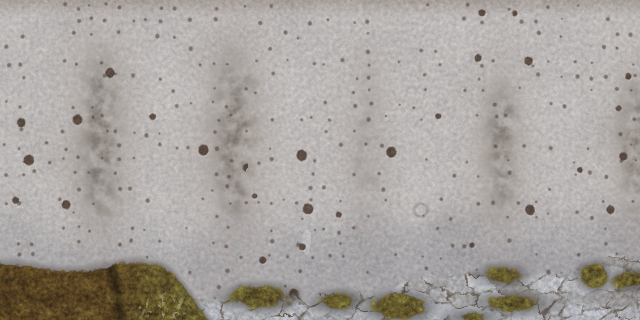
Reproduce this texture procedurally as a WebGL 1 fragment shader.

```glsl
precision highp float;
// Weathered pale concrete with dark drip stains, pits, and moss over a crumbling ledge.
uniform vec2 u_resolution;

#define STAIN_FIRST 0.31
#define STAIN_STEP 0.418
#define STAIN_STRENGTH 0.85
#define GRAIN 0.16
#define PIT_DENSITY 0.32
#define STONE_SCALE 17.0
#define WALL vec3(0.735, 0.720, 0.715)
#define WALL_LOW vec3(0.625, 0.615, 0.630)
#define STAIN_DARK vec3(0.425, 0.400, 0.385)
#define PIT_DARK vec3(0.290, 0.225, 0.185)
#define MOSS_BROWN vec3(0.340, 0.250, 0.110)
#define MOSS_GREEN vec3(0.430, 0.400, 0.180)

vec2 hash2(vec2 p) {
  p = vec2(dot(p, vec2(127.1, 311.7)), dot(p, vec2(269.5, 183.3)));
  return fract(sin(p) * 43758.5);
}

float slope(vec2 cell, vec2 f, vec2 corner) {
  return dot(hash2(cell + corner) * 2.0 - 1.0, f - corner);
}

// Gradient noise, roughly -0.7 to 0.7
float noise(vec2 p) {
  vec2 i = floor(p), f = fract(p);
  vec2 u = f * f * f * (f * (f * 6.0 - 15.0) + 10.0);
  return mix(mix(slope(i, f, vec2(0.0)), slope(i, f, vec2(1.0, 0.0)), u.x),
             mix(slope(i, f, vec2(0.0, 1.0)), slope(i, f, vec2(1.0)), u.x), u.y);
}

float fbm(vec2 p) {
  float sum = 0.0, amp = 0.6;
  for (int i = 0; i < 4; i++) {
    sum += amp * noise(p);
    p = mat2(1.6, 1.2, -1.2, 1.6) * p + 7.3;
    amp *= 0.55;
  }
  return sum;
}

// One jittered pit per chosen grid cell; radius is in canvas heights
float pits(vec2 p, float scale, float radius, float density, float aa) {
  vec2 cell = floor(p * scale);
  vec2 h = hash2(cell + scale), k = hash2(cell + scale + 51.0);
  vec2 d = (fract(p * scale) - 0.25 - 0.5 * h) / scale;
  d.y *= 0.9 + 0.4 * k.x;
  float r = radius * (0.55 + 0.65 * k.y);
  float edge = length(d) + 0.2 * radius * noise(p * 120.0) - r;
  return (1.0 - smoothstep(-aa, aa, edge)) * step(k.x, density);
}

// Distances to the nearest two stone centres, and a tint per stone
vec3 stones(vec2 p) {
  vec2 cell = floor(p);
  vec3 best = vec3(8.0, 8.0, 0.0);
  for (int j = -1; j <= 1; j++) {
    for (int i = -1; i <= 1; i++) {
      vec2 c = cell + vec2(float(i), float(j)), h = hash2(c);
      float d = length(c + h - p);
      if (d < best.x) best = vec3(d, best.x, hash2(c + 9.0).x);
      else best.y = min(best.y, d);
    }
  }
  return best;
}

// x: dark core, y: wide brown halo of the evenly spaced drips
vec2 stains(vec2 p, float wobble) {
  vec2 sum = vec2(0.0);
  for (int i = 0; i < 5; i++) {
    float n = float(i), right = step(2.5, n);
    float faint = 1.0 - 0.62 * step(abs(n - 2.0), 0.5);
    float x = p.x - STAIN_FIRST - STAIN_STEP * n - 0.025 * wobble;
    float y = (p.y - mix(0.57, 0.54, right)) / mix(0.24, 0.19, right);
    float width = mix(0.056, 0.041, right) * mix(0.7, 1.0, faint);
    sum.x += faint * exp(-x * x / (width * width) - y * y * y * y);
    sum.y += faint * exp(-x * x / (width * width * 3.5) - y * y * 0.5);
  }
  return sum;
}

// Signed height inside a soft mossy clump, positive inside
float clump(vec2 p, vec2 centre, vec2 size) {
  return (1.0 - length((p - centre) / size)) * size.y;
}

void main() {
  vec2 p = gl_FragCoord.xy / u_resolution.y;
  float aa = 1.0 / u_resolution.y;
  float broad = fbm(p * 5.0), blotch = fbm(p * 22.0 + 4.0);
  float grain = fbm(p * 75.0 + 11.0);

  // Wall: warm above, cooler and darker near the ledge, dirty upper rim
  float low = 1.0 - smoothstep(0.16, 0.42, p.y + 0.10 * broad);
  vec3 col = mix(WALL, WALL_LOW, low * mix(0.6, 0.9, smoothstep(0.7, 1.3, p.x)));
  col = mix(col, vec3(0.60, 0.56, 0.53), 0.65 * smoothstep(0.94, 1.01, p.y + 0.02 * blotch));
  col += 0.05 * broad + vec3(0.05, 0.045, 0.035) * blotch + GRAIN * grain;

  // Drip stains
  vec2 stain = stains(p, broad + blotch);
  col = mix(col, vec3(0.60, 0.55, 0.50), clamp(stain.y * (0.35 + 0.5 * blotch), 0.0, 0.6));
  float core = stain.x * smoothstep(-0.35, 0.45, blotch + 0.4 * grain);
  col = mix(col, STAIN_DARK, clamp(core * STAIN_STRENGTH, 0.0, 0.85));

  // Pale scuff and worn ring
  col += 0.07 * smoothstep(0.0, 0.01, clump(p + 0.01 * blotch, vec2(0.958, 0.245), vec2(0.014, 0.045)));
  float ring = abs(length(p - vec2(1.315, 0.344)) - 0.020 - 0.008 * blotch);
  col -= 0.10 * (1.0 - smoothstep(0.002, 0.007, ring));

  // Pits in two sizes, with a lit lower lip
  float density = PIT_DENSITY + 0.25 * clamp(stain.x, 0.0, 1.0);
  float large = pits(p, 7.0, 0.014, density, aa);
  float lip = pits(p + vec2(-0.003, 0.004), 7.0, 0.014, density, aa);
  col += 0.05 * lip * (1.0 - large);
  col = mix(col, PIT_DARK + 0.15 * grain, 0.85 * large);
  col = mix(col, PIT_DARK, 0.55 * pits(p, 23.0, 0.0055, density, aa));

  // Crumbling ledge of pale stones and dirty gaps
  float ledge = mix(0.075, 0.14, smoothstep(1.1, 1.5, p.x)) + 0.06 * smoothstep(1.7, 2.0, p.x);
  float rubble = smoothstep(-0.012, 0.012, ledge + 0.07 * broad + 0.04 * blotch - p.y);
  vec3 stone = stones(p * vec2(0.8, 1.2) * STONE_SCALE + 0.7 * blotch);
  vec3 rock = mix(vec3(0.50, 0.48, 0.46), vec3(0.73, 0.74, 0.76), 0.25 + 0.75 * stone.z);
  rock = mix(rock, vec3(0.70, 0.72, 0.75), 0.6 * (1.0 - smoothstep(0.02, 0.07, p.y)));
  float gap = 1.0 - smoothstep(0.02, 0.16, stone.y - stone.x);
  rock = mix(rock, vec3(0.36, 0.32, 0.27), gap * smoothstep(-0.25, 0.3, broad + blotch));
  col = mix(col, rock + 0.28 * grain + 0.12 * blotch, 0.85 * rubble);

  // Moss: a thick bed at the left and separate clumps along the ledge
  float bed = 0.165 + 0.013 * cos(p.x * 15.0) - 0.22 * smoothstep(0.50, 0.74, p.x) - p.y;
  float tufts = clump(p, vec2(0.81, 0.073), vec2(0.090, 0.034));
  tufts = max(tufts, clump(p, vec2(1.055, 0.058), vec2(0.055, 0.025)));
  tufts = max(tufts, clump(p, vec2(1.25, 0.042), vec2(0.085, 0.040)));
  tufts = max(tufts, clump(p, vec2(1.60, 0.052), vec2(0.080, 0.025)));
  tufts = max(tufts, clump(p, vec2(1.575, 0.140), vec2(0.055, 0.025)));
  tufts = max(tufts, clump(p, vec2(1.857, 0.138), vec2(0.043, 0.038)));
  tufts = max(tufts, clump(p, vec2(1.47, 0.010), vec2(0.045, 0.015)));
  tufts = max(tufts, clump(p, vec2(1.97, 0.125), vec2(0.055, 0.025)));
  float moss = max(bed, tufts) + 0.022 * blotch + 0.016 * grain;
  col *= 1.0 - 0.22 * smoothstep(-0.025, 0.0, moss);
  float green = clamp(smoothstep(0.32, 0.55, p.x) * 0.75 + 0.9 * blotch, 0.0, 1.0);
  vec3 fur = mix(MOSS_BROWN, MOSS_GREEN, green) * (0.95 + 0.55 * blotch + 0.9 * grain);
  fur *= 1.0 - 0.4 * exp(-pow((p.x - 0.365 + 0.2 * (p.y - 0.08)) / 0.018, 2.0));
  float strands = smoothstep(0.12, 0.35, noise(p * vec2(75.0, 38.0) + 3.0 * blotch));
  float lichen = smoothstep(0.0, 0.04, clump(p, vec2(0.51, 0.035), vec2(0.13, 0.065)));
  fur = mix(fur, vec3(0.64, 0.61, 0.47), 0.8 * strands * lichen);
  col = mix(col, fur, 0.93 * smoothstep(-0.004, 0.006, moss));

  gl_FragColor = vec4(clamp(col, 0.0, 1.0), 1.0);
}
```
